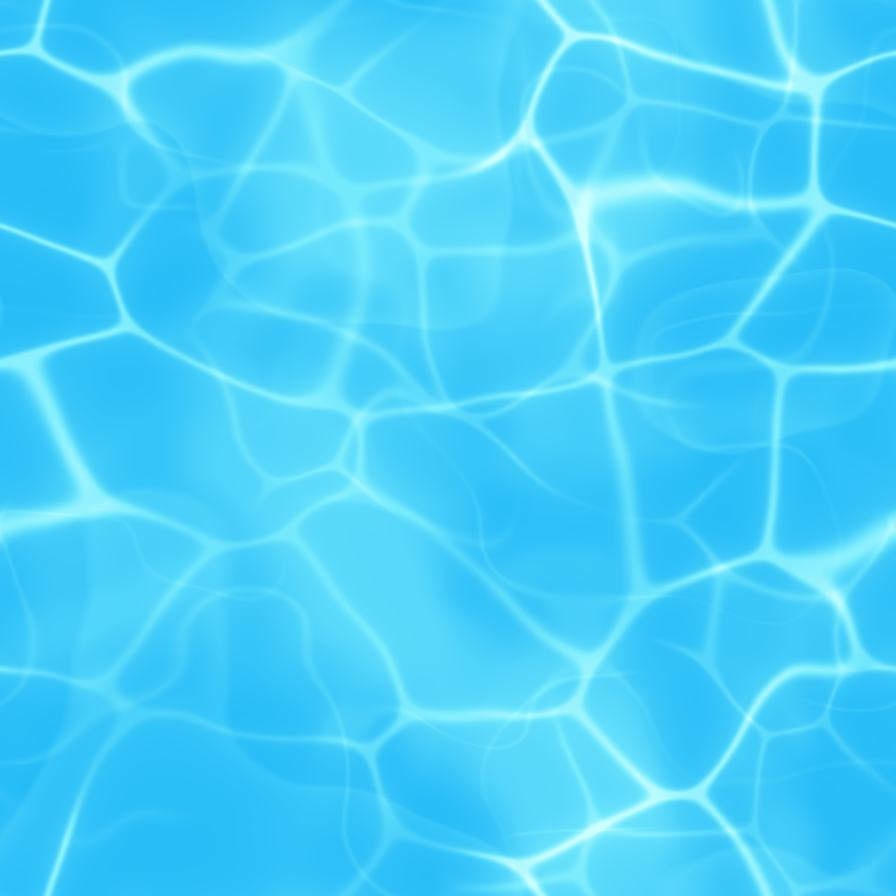
This texture is drawn by a three.js fragment shader. Its source:

```glsl
// Sunlit pool water: a bright caustic web over soft blue haze.
// Warped, rounded Voronoi borders form the web; folds of wrapped noise
// add faint curls and light sheets. Every layer repeats on the unit square.

#define DEEP vec3(0.145, 0.738, 0.968)
#define SHALLOW vec3(0.47, 0.92, 0.99)
#define GLINT vec3(0.80, 1.0, 1.0)
#define WEB_CELLS vec2(4.0, 5.0)
#define FAINT_CELLS vec2(5.0, 6.0)
#define PHASE vec2(0.368, 0.42)
#define WARP 0.13
#define RIPPLE 0.045
#define LINE_WIDTH 0.027
#define GLOW_WIDTH 0.10
#define ROUNDING 0.07
#define HAZE 0.58

varying vec2 vUv;

float hash(vec2 p, float seed) {
  return fract(sin(dot(p, vec2(127.1, 311.7)) + seed * 17.3) * 43758.5453);
}

// Whole cell index, wrapped safely against rounding
vec2 wrap(vec2 cell, vec2 cells) {
  return floor(mod(cell + 0.5, cells));
}

// Value noise that wraps after a whole number of cells
float noise(vec2 uv, vec2 cells, float seed) {
  vec2 p = uv * cells;
  vec2 i = floor(p);
  vec2 f = p - i;
  f = f * f * f * (f * (f * 6.0 - 15.0) + 10.0);
  vec2 a = wrap(i, cells);
  vec2 b = wrap(i + 1.0, cells);
  float low = mix(hash(a, seed), hash(vec2(b.x, a.y), seed), f.x);
  float high = mix(hash(vec2(a.x, b.y), seed), hash(b, seed), f.x);
  return mix(low, high, f.y);
}

float cloud(vec2 uv, float cells, float seed) {
  float sum = 0.0;
  float weight = 0.55;
  for (int i = 0; i < 3; i++) {
    sum += weight * noise(uv, vec2(cells), seed + float(i));
    cells *= 2.0;
    weight *= 0.5;
  }
  return sum / 0.9625;
}

// Bend the plane with broad swells and small ripples
vec2 bend(vec2 uv, float seed) {
  vec2 swell = vec2(noise(uv, vec2(3.0), seed), noise(uv, vec2(3.0), seed + 1.0));
  vec2 ripple = vec2(noise(uv, vec2(9.0), seed + 2.0), noise(uv, vec2(9.0), seed + 3.0));
  return uv + WARP * (swell - 0.5) + RIPPLE * (ripple - 0.5);
}

// Distance to the nearest cell border, with corners softly merged
float border(vec2 uv, vec2 cells, float seed) {
  vec2 p = uv * cells;
  vec2 home = floor(p);
  float nearest = 8.0;
  float sum = 0.0;
  for (int y = -1; y <= 1; y++) {
    for (int x = -1; x <= 1; x++) {
      vec2 cell = home + vec2(float(x), float(y));
      vec2 id = wrap(cell, cells);
      vec2 jitter = vec2(hash(id, seed), hash(id, seed + 5.0));
      vec2 offset = cell + 0.1 + 0.8 * jitter - p;
      float reach = dot(offset, offset);
      nearest = min(nearest, reach);
      sum += exp(-reach / ROUNDING);
    }
  }
  float others = max(sum * exp(nearest / ROUNDING) - 1.0, 1e-5);
  return max(-0.5 * ROUNDING * log(others), 0.0);
}

float stroke(float d, float width) {
  return exp(-d * d / (width * width));
}

// Light sheet: crisp on one side, fading on the other
float fold(float x) {
  return smoothstep(-0.012, 0.018, x) * exp(-max(x, 0.0) * 12.0);
}

void main() {
  vec2 uv = vUv + PHASE;
  vec2 bent = bend(uv, 3.0);
  vec2 bentFar = bend(uv, 23.0);

  // Soft depth of the water
  float light = 0.01 + HAZE * smoothstep(0.27, 0.80, cloud(bentFar, 4.0, 41.0));

  // Main web, its strength changing along the strands
  float web = border(bent, WEB_CELLS, 7.0);
  float strength = smoothstep(0.20, 0.75, noise(uv, vec2(5.0), 51.0));
  light += stroke(web, LINE_WIDTH) * mix(0.25, 0.88, strength);
  light += exp(-web / GLOW_WIDTH) * mix(0.10, 0.28, strength);

  // Fainter web beneath
  float faint = border(bentFar, FAINT_CELLS, 13.0);
  float patches = smoothstep(0.28, 0.70, noise(uv, vec2(4.0), 61.0));
  light += patches * (0.30 * stroke(faint, LINE_WIDTH) + 0.12 * exp(-faint / GLOW_WIDTH));

  // Thin curls, small and large
  float curl = noise(bentFar, vec2(5.0, 6.0), 71.0) - 0.52;
  float smallCurl = noise(bent, vec2(7.0, 9.0), 91.0) - 0.55;
  float tangle = smoothstep(0.40, 0.70, noise(uv, vec2(6.0), 95.0));
  light += 0.20 * stroke(curl, 0.018) * (1.0 - 0.7 * patches);
  light += 0.18 * stroke(smallCurl, 0.030) * tangle;

  // Folded sheets of light
  float sheet = noise(bent, vec2(4.0, 5.0), 81.0) - 0.50;
  light += 0.22 * fold(sheet);

  vec3 water = mix(DEEP, SHALLOW, clamp(light, 0.0, 1.0));
  water = mix(water, GLINT, clamp((light - 1.0) * 1.2, 0.0, 1.0));
  gl_FragColor = vec4(water, 1.0);
}
```
